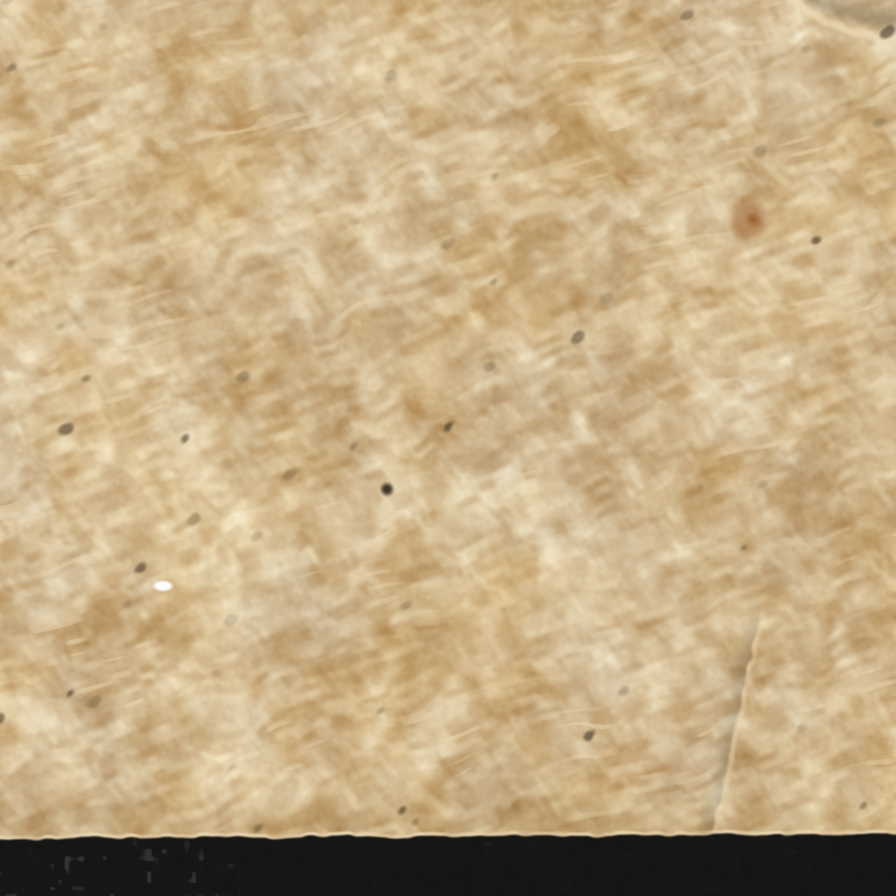
Write a three.js fragment shader that draws this texture.

```glsl
// Aged tan paper with fibres, specks, a stain and creases, lying on a black strip.
#define PAPER_LIGHT vec3(0.855, 0.768, 0.612)
#define PAPER_DARK vec3(0.765, 0.645, 0.465)
#define BACKING vec3(0.088, 0.086, 0.084)
#define SPECK_COLOR vec3(0.27, 0.22, 0.15)
#define STAIN_COLOR vec3(0.60, 0.37, 0.19)
#define PALE vec3(0.93, 0.86, 0.72)
#define TONE_MEAN 0.66
#define TONE_CONTRAST 1.25
#define FIBRE_ANGLE 0.35
#define SPECK_CELLS 11.0
#define SPECK_CHANCE 0.36
#define EDGE_HEIGHT 0.064

varying vec2 vUv;

float hash(vec2 p) {
  vec3 q = fract(vec3(p.xyx) * 0.1031);
  q += dot(q, q.yzx + 33.33);
  return fract((q.x + q.y) * q.z);
}

// Smooth value noise, centred on zero.
float noise(vec2 p) {
  vec2 cell = floor(p), f = fract(p);
  f = f * f * f * (f * (f * 6.0 - 15.0) + 10.0);
  float low = mix(hash(cell), hash(cell + vec2(1.0, 0.0)), f.x);
  float high = mix(hash(cell + vec2(0.0, 1.0)), hash(cell + vec2(1.0)), f.x);
  return mix(low, high, f.y) - 0.5;
}

vec2 rotate(vec2 p, float a) {
  return vec2(cos(a) * p.x + sin(a) * p.y, cos(a) * p.y - sin(a) * p.x);
}

// Soft disc: 1 inside, 0 outside.
float disc(vec2 p, float radius, float blur) {
  return 1.0 - smoothstep(radius - blur, radius + blur, length(p));
}

// Signed distance to the line a-b (x, positive on its right) and position along it (y).
vec2 lineCoords(vec2 p, vec2 a, vec2 b) {
  vec2 d = b - a, r = p - a;
  return vec2(r.x * d.y - r.y * d.x, dot(r, d) / length(d)) / length(d);
}

float span(float t) {
  return smoothstep(0.0, 0.06, t) * (1.0 - smoothstep(0.8, 1.0, t));
}

// Blotches, grain and slanted fibres, from coarse to fine.
vec3 paper(vec2 p) {
  vec2 q = p + 0.014 * vec2(noise(p * 22.0 + 40.0), noise(p * 22.0 + 80.0));
  vec2 along = rotate(q, FIBRE_ANGLE);
  float tone = 0.5 * noise(rotate(q, 0.6) * 7.0 + 9.0);
  tone += 0.75 * noise(rotate(q, 1.1) * 20.0 + 23.0);
  tone += 0.85 * noise(rotate(q, 0.2) * 46.0 + 51.0);
  tone += 0.75 * noise(along * vec2(42.0, 115.0) + 70.0);
  tone += 0.45 * noise(rotate(q, -0.9) * vec2(60.0, 130.0) + 90.0);
  tone += 0.25 * noise(rotate(p, 0.5) * 190.0 + 130.0);
  vec3 color = mix(PAPER_DARK, PAPER_LIGHT, TONE_MEAN + TONE_CONTRAST * tone);

  // Warm and grey patches, then sparse pale fibres.
  float warmth = noise(q * 9.0 + 210.0) + 0.8 * noise(q * 25.0 + 240.0);
  color += vec3(0.018, 0.0, -0.034) * warmth;
  float fibre = noise(rotate(q, 0.25) * vec2(26.0, 140.0) + 300.0);
  float cluster = smoothstep(-0.1, 0.3, noise(p * 12.0 + 330.0));
  return mix(color, PALE, 0.45 * cluster * smoothstep(0.2, 0.45, fibre));
}

// Small soft specks, one chance per grid cell.
float specks(vec2 p) {
  vec2 g = p * SPECK_CELLS, home = floor(g);
  float cover = 0.0;
  for (int y = -1; y <= 1; y++) {
    for (int x = -1; x <= 1; x++) {
      vec2 cell = home + vec2(float(x), float(y));
      vec2 center = cell + vec2(hash(cell + 3.7), hash(cell + 17.3));
      float size = hash(cell + 31.1);
      float present = step(hash(cell + 57.9), SPECK_CHANCE);
      vec2 offset = rotate((g - center) / SPECK_CELLS, 0.6) * vec2(0.8, 1.15);
      float strength = mix(0.15, 0.65, pow(hash(cell + 71.3), 2.0));
      cover = max(cover, present * strength * disc(offset, mix(0.003, 0.007, size), 0.003));
    }
  }
  return cover;
}

void main() {
  vec2 p = vUv;
  vec3 color = paper(p);
  float ragged = noise(p * 75.0 + 400.0);
  vec2 wobble = 0.005 * vec2(ragged, noise(p * 60.0 + 430.0));

  // Folded corner: a pale curved ridge with shadow behind it.
  float fold = p.y + wobble.y - 0.957 - 3.1 * pow(1.0 - p.x, 2.0);
  color *= 1.0 - 0.17 * smoothstep(0.004, 0.018, fold) * (1.0 - smoothstep(0.02, 0.05, fold));
  color = mix(color, PALE, 0.7 * (1.0 - smoothstep(0.001, 0.008, abs(fold))) * step(0.86, p.x));

  // Lower right crease, shaded on its left, and a faint long ridge.
  vec2 crease = lineCoords(p + wobble, vec2(0.793, 0.06), vec2(0.853, 0.34));
  float creaseSpan = span(crease.y);
  color *= 1.0 - 0.13 * creaseSpan * smoothstep(-0.022, -0.002, crease.x) * (1.0 - smoothstep(-0.002, 0.002, crease.x));
  color = mix(color, PALE, (0.4 + 0.4 * ragged) * creaseSpan * (1.0 - smoothstep(0.0, 0.006, abs(crease.x - 0.003))));
  vec2 ridge = lineCoords(p + 2.0 * wobble, vec2(-0.05, 0.675), vec2(0.46, 0.78));
  color = mix(color, PALE, (0.3 + 0.5 * ragged) * span(ridge.y) * (1.0 - smoothstep(0.0, 0.007, abs(ridge.x))));

  // Specks, brown stain with a dark core, dark dot and white fleck.
  color = mix(color, SPECK_COLOR, specks(p + 0.6 * wobble));
  vec2 stain = p - vec2(0.835, 0.755) + wobble;
  color = mix(color, STAIN_COLOR, 0.5 * disc(stain, 0.021, 0.008) + 0.45 * disc(stain - vec2(0.006, 0.0), 0.006, 0.006));
  color = mix(color, SPECK_COLOR * 0.7, 0.9 * disc(p - vec2(0.432, 0.454), 0.006, 0.004));
  color = mix(color, vec3(0.99), disc((p - vec2(0.182, 0.346)) * vec2(0.55, 1.0), 0.0055, 0.002));

  // Browned lower margin, torn pale rim and dusty backing.
  float height = p.y - EDGE_HEIGHT - 0.005 * p.x - 0.003 * ragged - 0.003 * noise(p.xx * 20.0);
  color *= 1.0 - vec3(0.05, 0.07, 0.11) * (1.0 - smoothstep(0.01, 0.07, height));
  color = mix(color, PALE, (0.65 + 0.6 * ragged) * (1.0 - smoothstep(0.002, 0.006, height)));
  float dust = smoothstep(0.3, 0.48, noise(p * 120.0 + 500.0)) * smoothstep(0.0, 0.4, noise(p * 9.0 + 530.0));
  vec3 backing = BACKING + 0.012 * noise(p * 90.0) + 0.12 * dust;
  gl_FragColor = vec4(mix(backing, color, smoothstep(-0.002, 0.002, height)), 1.0);
}
```
